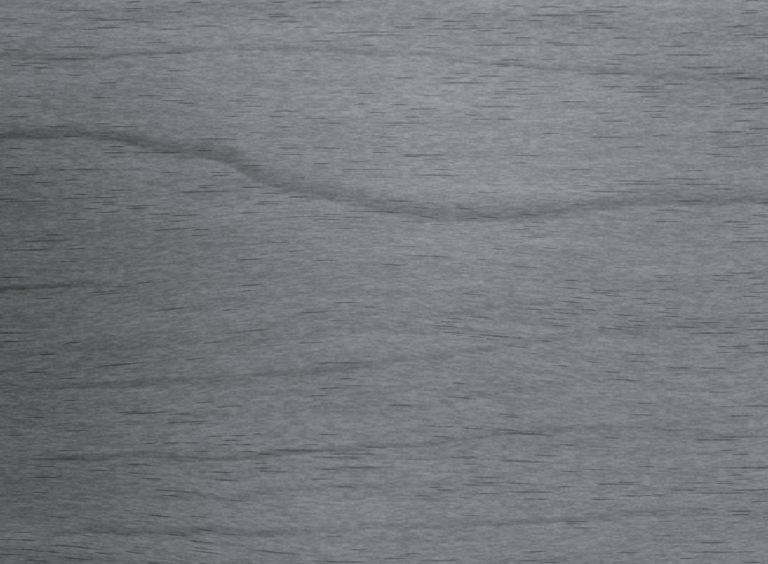
Give the GLSL for this texture, as a WebGL 1 fragment shader.

```glsl
precision highp float;
uniform vec2 u_resolution;

#define DARK_WOOD vec3(0.355, 0.358, 0.368)
#define LIGHT_WOOD vec3(0.560, 0.566, 0.595)
#define FINE_GRAIN 0.115
#define FIBRE_CONTRAST 0.060
#define BLOTCH_CONTRAST 0.045
#define PORE_DEPTH 0.085
#define VEIN_DEPTH 0.085
#define WOBBLE 0.022

float hash(vec2 p) {
  vec3 q = fract(vec3(p.xyx) * 0.1031);
  q += dot(q, q.yzx + 33.33);
  return fract((q.x + q.y) * q.z);
}

float noise(vec2 p) {
  vec2 cell = floor(p), f = fract(p);
  f = f * f * (3.0 - 2.0 * f);
  float low = mix(hash(cell), hash(cell + vec2(1.0, 0.0)), f.x);
  float high = mix(hash(cell + vec2(0.0, 1.0)), hash(cell + 1.0), f.x);
  return mix(low, high, f.y);
}

float fbm(vec2 p) {
  float sum = 0.0, gain = 0.5;
  for (int i = 0; i < 4; i++) {
    sum += gain * noise(p);
    p = p * 2.03 + 17.3;
    gain *= 0.5;
  }
  return sum / 0.9375;
}

// Dark band with a crisp lower edge and a soft upper edge
float vein(float height, float width) {
  return smoothstep(-width, -0.3 * width, height)
       * (1.0 - smoothstep(-0.1 * width, 1.7 * width, height));
}

// Broad light falling on the board
float lighting(vec2 uv) {
  float tone = mix(0.380, 0.492, smoothstep(-0.1, 0.6, uv.x));
  vec2 glow = (uv - vec2(0.58, 0.76)) / vec2(0.38, 0.26);
  vec2 shade = (uv - vec2(0.0, 0.36)) / vec2(0.22, 0.26);
  tone += 0.052 * exp(-dot(glow, glow));
  tone -= 0.045 * exp(-dot(shade, shade));
  tone += 0.065 * smoothstep(0.65, 1.0, uv.y) * (1.0 - uv.x);
  return tone - 0.02 * (1.0 - smoothstep(0.0, 0.03, uv.y));
}

// Wide step-shaped growth ring across the upper half
float mainVein(float x, float y) {
  float centre = 0.765 - 0.030 * smoothstep(0.08, 0.25, x)
               - 0.065 * smoothstep(0.27, 0.38, x)
               - 0.055 * smoothstep(0.35, 0.60, x)
               + 0.030 * smoothstep(0.62, 0.85, x);
  float width = 0.014 + 0.008 * smoothstep(0.2, 0.32, x) * (1.0 - smoothstep(0.55, 0.85, x));
  return vein(y - centre, width) * mix(1.0, 0.75, smoothstep(0.6, 0.9, x));
}

// Thin rings that climb to the right, alternately strong and faint
float lowerVeins(float x, float y) {
  float sum = 0.0;
  for (int i = 0; i < 6; i++) {
    float k = float(i);
    float faint = mod(k, 2.0);
    float climb = mix(x, smoothstep(0.25, 0.95, x), 0.65);
    float centre = 0.05 + 0.066 * k + (0.04 + 0.018 * k) * climb;
    centre += 0.018 * (noise(vec2(x * 7.0, k * 9.1)) - 0.5);
    float patchy = smoothstep(0.15, 0.7, noise(vec2(x * 4.0 + 3.0, k * 5.7)));
    float fade = smoothstep(0.02, 0.12 + 0.2 * faint, x) * (1.0 - 0.55 * smoothstep(0.55, 1.0, x));
    sum += vein(y - centre, 0.0075) * fade * mix(0.6 + 0.4 * patchy, 0.45 * patchy, faint);
  }
  return sum;
}

// Scattered short dark dashes along the grain
float pores(vec2 p) {
  float sum = 0.0;
  for (int i = 0; i < 3; i++) {
    float k = float(i);
    vec2 q = p * vec2(9.0 + 8.0 * k, 200.0 + 35.0 * k) + 31.7 * k;
    q.x += 7.0 * hash(vec2(floor(q.y), k));
    vec2 id = floor(q), f = fract(q);
    float crowd = smoothstep(0.35, 0.75, fbm(p * vec2(2.0, 9.0) + 8.0));
    float present = step(0.985 - 0.05 * crowd, hash(id + 0.5));
    float dash = smoothstep(0.0, 0.25, f.x) * smoothstep(1.0, 0.6, f.x);
    sum += present * dash * smoothstep(0.0, 0.4, f.y) * smoothstep(1.0, 0.6, f.y);
  }
  return min(sum, 1.0);
}

void main() {
  vec2 uv = gl_FragCoord.xy / u_resolution;
  vec2 p = gl_FragCoord.xy / u_resolution.y;

  // Grain direction drifts gently over the board
  vec2 grain = p + vec2(0.0, 0.06 * (noise(p * vec2(1.6, 2.5)) - 0.5));
  float y = uv.y + WOBBLE * (fbm(p * vec2(5.0, 8.0)) - 0.5);
  y += 0.006 * (noise(grain * vec2(12.0, 160.0)) - 0.5);

  float fibre = fbm(grain * vec2(5.0, 75.0));
  float fine = 0.6 * noise(grain * vec2(75.0, 330.0)) + 0.4 * noise(p * vec2(240.0, 370.0) + 5.0);

  // Growth rings
  float topCentre = 0.90 + 0.015 * smoothstep(0.0, 0.35, uv.x) - 0.055 * smoothstep(0.35, 1.0, uv.x);
  float rings = mainVein(uv.x, y) + 0.75 * lowerVeins(uv.x, y);
  rings += 0.6 * vein(y - topCentre, 0.007);
  rings += vein(y - 0.49, 0.007) * (1.0 - smoothstep(0.06, 0.18, uv.x));

  // Tone from light, rings and grain
  float tone = lighting(uv);
  tone -= VEIN_DEPTH * rings * (0.6 + 0.7 * fibre);
  tone += BLOTCH_CONTRAST * (fbm(grain * vec2(2.2, 9.0) + 4.0) - 0.5);
  tone += FIBRE_CONTRAST * (fibre - 0.5) + FINE_GRAIN * (fine - 0.5);
  tone += 0.06 * smoothstep(0.94, 1.0, uv.y) * (noise(grain * vec2(3.0, 90.0)) - 0.5);
  tone -= PORE_DEPTH * pores(grain);

  gl_FragColor = vec4(mix(DARK_WOOD, LIGHT_WOOD, (tone - 0.36) / 0.2), 1.0);
}
```
